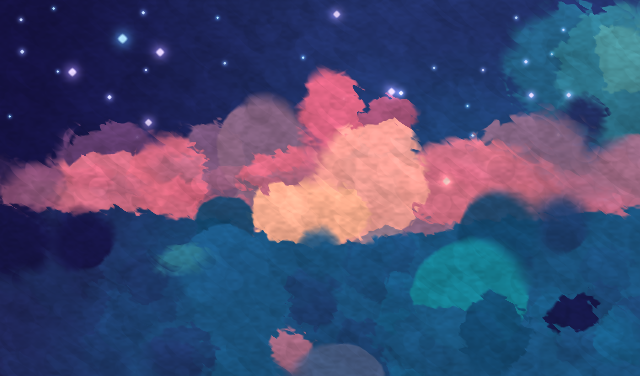
A Shadertoy shader for this background:

```glsl
float edgeSoftness;

vec3 hash3(vec2 v) {
    vec3 q = fract(vec3(v.xyx) * vec3(0.1031, 0.1030, 0.0973));
    q += dot(q, q.yxz + 33.33);
    return fract((q.xxy + q.yzz) * q.zyx);
}

float noise(vec2 p) {
    vec2 i = floor(p), f = fract(p);
    f = f * f * (3.0 - 2.0 * f);
    return mix(mix(hash3(i).x, hash3(i + vec2(1, 0)).x, f.x),
               mix(hash3(i + vec2(0, 1)).x, hash3(i + 1.0).x, f.x), f.y);
}

// Overlapping brush dabs: xy is a smear, z is a tone
vec3 dabs(vec2 p) {
    vec3 paint = vec3(0);
    for (int k = 0; k < 9; k++) {
        vec2 id = floor(p) + vec2(k % 3, k / 3) - 1.0;
        vec3 h = hash3(id);
        float d = length(p - id - h.xy) - mix(0.45, 0.93, h.z);
        paint = mix(paint, hash3(id + 57.0) - 0.5, 0.8 * smoothstep(0.06, -0.06, d));
    }
    return paint;
}

// Elliptical cloud: xy is its center, zw its radii
void puff(inout vec3 col, vec2 p, vec4 shape, vec3 tint) {
    vec2 local = (p - shape.xy) / shape.zw;
    float d = (length(local) - 1.0) * min(shape.z, shape.w);
    tint *= 1.0 + 0.07 * clamp(local.y, -1.0, 1.0);
    col = mix(col, tint, 0.91 * smoothstep(edgeSoftness, -edgeSoftness, d));
}

void star(inout vec3 col, vec2 p, vec3 place, vec3 tint) {
    vec2 d = abs(p - place.xy) / place.z;
    float core = smoothstep(1.0, 0.45, length(d) + 0.3 * min(d.x, d.y));
    col += tint * 0.4 * exp(-0.45 * dot(d, d));
    col = mix(col, mix(tint, vec3(1), 0.5), core);
}

void mainImage(out vec4 fragColor, in vec2 fragCoord) {
    vec2 p = fragCoord / iResolution.y;
    p.x *= 1.7067 * iResolution.y / iResolution.x;
    vec3 broad = dabs(p * 9.0), fine = dabs(p * 24.0 + 7.0);
    vec3 streak = dabs(mat2(0.8, 0.6, -0.6, 0.8) * p * vec2(13, 48));
    float bristle = noise(p * vec2(70, 130)) - 0.5;
    vec2 q = p + 0.035 * broad.xy + 0.02 * fine.xy + 0.028 * streak.xy + 0.012 * bristle;
    vec2 soft = mix(p, q, 0.25);
    edgeSoftness = mix(0.004, 0.03, smoothstep(0.4, 0.8, noise(p * 7.0)));

    vec3 navy = vec3(0.12, 0.15, 0.35), night = vec3(0.08, 0.07, 0.26);
    vec3 blue = vec3(0.10, 0.32, 0.49), deepBlue = vec3(0.07, 0.27, 0.42);
    vec3 teal = vec3(0.18, 0.47, 0.56), mauve = vec3(0.54, 0.39, 0.50);
    vec3 plum = vec3(0.39, 0.24, 0.43), rose = vec3(0.90, 0.39, 0.50);
    vec3 pink = vec3(0.84, 0.43, 0.51), peach = vec3(0.95, 0.62, 0.57);
    vec3 cyan = vec3(0.35, 0.75, 0.95), lilac = vec3(0.75, 0.62, 0.95);

    // Night sky
    vec3 col = mix(night, vec3(0.13, 0.19, 0.41), smoothstep(0.0, 1.0, q.x));
    col = mix(col, blue, 0.5 * smoothstep(0.95, 0.6, q.y) * smoothstep(0.5, 1.3, q.x));

    // Teal cloud at the upper right
    puff(col, q, vec4(1.52, 0.83, 0.17, 0.15), mix(blue, teal, 0.4));
    puff(col, q, vec4(1.66, 0.80, 0.18, 0.18), teal);
    puff(col, q, vec4(1.66, 0.85, 0.08, 0.09), vec3(0.28, 0.55, 0.58));
    puff(col, q, vec4(1.56, 0.69, 0.05, 0.05), navy);

    // Scattered small stars
    vec2 cell = floor(p * 9.0);
    vec3 h = hash3(cell + 3.0);
    if (h.z > 0.55 && p.y > 0.62)
        star(col, p, vec3((cell + 0.2 + 0.6 * h.xy) / 9.0, 0.004 + 0.006 * h.x * h.y), mix(cyan, lilac, h.x));

    // Mauve haze and outer clouds
    float hazeTop = 0.57 + 0.03 * sin(q.x * 11.0 + 2.6);
    vec3 haze = mix(plum, mauve, smoothstep(0.0, 0.5, q.x));
    col = mix(col, haze, smoothstep(0.02, -0.02, q.y - hazeTop) * smoothstep(-0.15, 0.25, q.x));
    puff(col, q, vec4(0.31, 0.57, 0.15, 0.10), plum);
    puff(col, q, vec4(0.56, 0.57, 0.10, 0.12), mix(plum, mauve, 0.6));
    puff(col, soft, vec4(0.70, 0.61, 0.12, 0.13), mauve);
    puff(col, q, vec4(1.42, 0.59, 0.15, 0.10), mauve);
    puff(col, soft, vec4(1.70, 0.55, 0.11, 0.09), mix(mauve, pink, 0.25));

    // Pink and peach clouds
    puff(col, q, vec4(0.12, 0.49, 0.12, 0.08), mix(plum, pink, 0.35));
    puff(col, q, vec4(0.30, 0.50, 0.15, 0.11), pink);
    puff(col, q, vec4(0.45, 0.52, 0.11, 0.12), mix(pink, rose, 0.4));
    puff(col, q, vec4(1.27, 0.51, 0.20, 0.11), pink);
    puff(col, q, vec4(1.02, 0.68, 0.07, 0.07), mix(plum, rose, 0.6));
    puff(col, q, vec4(0.88, 0.69, 0.075, 0.12), rose);
    puff(col, q, vec4(0.78, 0.54, 0.13, 0.07), mix(rose, pink, 0.4));
    for (int i = 0; i < 22; i++) {
        vec3 r = hash3(vec2(i, 83));
        puff(col, q, vec4(1.7 * r.x, 0.44 + 0.13 * r.y, 0.07, 0.03), mix(col, mix(mauve, rose, r.z), 0.45));
    }
    puff(col, q, vec4(0.98, 0.51, 0.155, 0.17), peach);
    puff(col, q, vec4(0.83, 0.43, 0.16, 0.09), vec3(0.98, 0.68, 0.55));

    // Blue foreground bank
    float bankTop = 0.44 - 0.09 * exp(-pow(abs(q.x - 0.92) / 0.36, 2.0));
    vec3 bank = mix(navy, blue, smoothstep(0.05, 0.7, q.x + 0.3 * (0.3 - q.y)));
    col = mix(col, bank, smoothstep(0.006, -0.006, q.y - bankTop));
    for (int i = 0; i < 46; i++) {
        vec3 r = hash3(vec2(i, 19));
        vec3 tint = mix(navy, vec3(0.08, 0.40, 0.56), r.z * smoothstep(-0.2, 0.6, r.x));
        puff(col, q, vec4(r.xy * vec2(1.72, 0.31), vec2(0.045 + 0.05 * fract(r.z * 7.0))), mix(col, tint, 0.5));
    }

    // Individual foreground puffs
    puff(col, q, vec4(0.02, 0.36, 0.12, 0.10), night);
    puff(col, soft, vec4(0.22, 0.36, 0.08, 0.08), night);
    puff(col, soft, vec4(0.60, 0.40, 0.08, 0.08), deepBlue);
    puff(col, soft, vec4(0.60, 0.28, 0.12, 0.12), blue * 1.06);
    puff(col, q, vec4(0.48, 0.305, 0.06, 0.03), teal);
    puff(col, soft, vec4(0.85, 0.33, 0.06, 0.06), blue);
    puff(col, soft, vec4(1.50, 0.40, 0.07, 0.07), mix(navy, blue, 0.5));
    puff(col, soft, vec4(1.33, 0.38, 0.11, 0.11), deepBlue);
    puff(col, soft, vec4(1.255, 0.21, 0.155, 0.15), vec3(0.08, 0.50, 0.57));
    puff(col, q, vec4(1.18, 0.09, 0.16, 0.10), blue);
    puff(col, q, vec4(1.32, 0.12, 0.10, 0.10), deepBlue);
    puff(col, q, vec4(1.53, 0.165, 0.06, 0.05), night);
    puff(col, q, vec4(0.78, 0.07, 0.05, 0.07), mix(mauve, pink, 0.5));
    puff(col, soft, vec4(0.90, 0.0, 0.12, 0.085), mix(blue, mauve, 0.4));

    // Bright stars
    star(col, p, vec3(0.327, 0.897, 0.016), cyan);
    star(col, p, vec3(0.427, 0.861, 0.014), lilac);
    star(col, p, vec3(0.193, 0.808, 0.014), lilac);
    star(col, p, vec3(0.898, 0.962, 0.012), lilac);
    star(col, p, vec3(1.044, 0.756, 0.013), lilac);
    star(col, p, vec3(0.396, 0.674, 0.012), lilac);
    star(col, p, vec3(1.191, 0.518, 0.013), peach);

    // Brush tone
    col *= 1.0 + 0.12 * (fine.z + broad.z + streak.z) + 0.1 * bristle;
    fragColor = vec4(clamp(col, 0.0, 1.0), 1.0);
}
```
